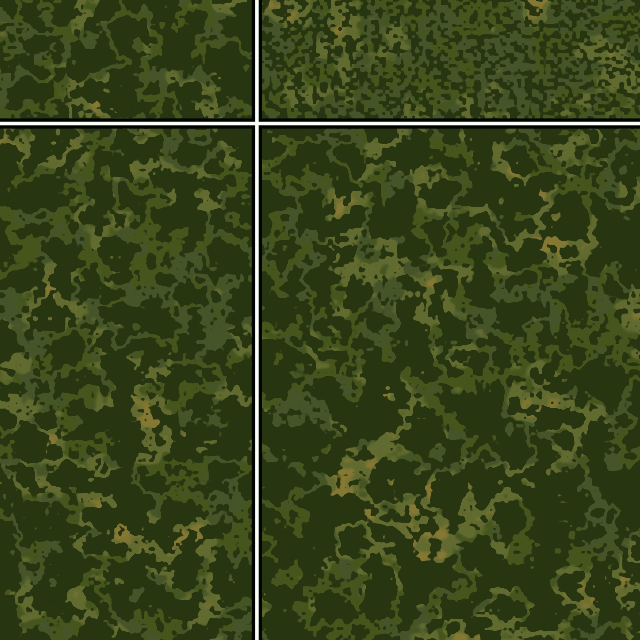
A WebGL 1 fragment shader for this pattern:

```glsl
precision highp float;
// Mottled green ground cut into four panels by white rules with black borders.
// Ragged patches are the narrow bands around the mid level of a fractal noise;
// the upper right panel uses a single fine grain instead of patches.

uniform vec2 u_resolution;

const vec2 CROSSING = vec2(0.4014, 0.807);
const float RULE_HALF = 0.0028;
const float BORDER_HALF = 0.0080;

const vec3 DARK_GREEN = vec3(0.155, 0.208, 0.066);
const vec3 MOSS = vec3(0.27, 0.335, 0.11);
const vec3 GREY_MOSS = vec3(0.27, 0.33, 0.16);
const vec3 OLIVE = vec3(0.38, 0.415, 0.185);
const vec3 OCHRE = vec3(0.52, 0.47, 0.20);
const vec3 INK = vec3(0.01, 0.02, 0.01);
const vec3 PAPER = vec3(0.98, 1.0, 0.97);

float hash(vec2 p) {
  return fract(sin(dot(p, vec2(127.1, 311.7))) * 43758.5453);
}

float valueNoise(vec2 p) {
  vec2 cell = floor(p);
  vec2 f = fract(p);
  f = f * f * (3.0 - 2.0 * f);
  float low = mix(hash(cell), hash(cell + vec2(1.0, 0.0)), f.x);
  float high = mix(hash(cell + vec2(0.0, 1.0)), hash(cell + 1.0), f.x);
  return mix(low, high, f.y);
}

// Four octaves, normalised to 0..1 around 0.5
float fractalNoise(vec2 p, float gain) {
  float sum = 0.0;
  float total = 0.0;
  float weight = 1.0;
  for (int i = 0; i < 4; i++) {
    sum += weight * valueNoise(p);
    total += weight;
    weight *= gain;
    p = p * 2.03 + vec2(17.3, 9.1);
  }
  return sum / total;
}

// Coverage of ragged, branching patches
float patchMask(vec2 p) {
  float level = abs(fractalNoise(p * 20.0, 0.64) - 0.5);
  return 1.0 - smoothstep(0.050, 0.070, level);
}

// Coverage of the fine speckle
float grainMask(vec2 p) {
  return smoothstep(0.38, 0.52, valueNoise(p * 175.0));
}

// Green of the lit areas, from moss through olive to rare ochre
vec3 foliageColor(vec2 p, float tone) {
  float grey = smoothstep(0.46, 0.56, fractalNoise(p * 26.0 + 31.0, 0.6));
  vec3 color = mix(MOSS, GREY_MOSS, grey);
  color = mix(color, OLIVE, smoothstep(0.53, 0.60, tone));
  return mix(color, OCHRE, smoothstep(0.67, 0.78, tone));
}

// Antialiased strip of the given half width
float strip(float dist, float halfWidth, float pixel) {
  return 1.0 - smoothstep(halfWidth - 0.6 * pixel, halfWidth + 0.6 * pixel, dist);
}

void main() {
  vec2 uv = gl_FragCoord.xy / u_resolution;
  float pixel = 1.0 / min(u_resolution.x, u_resolution.y);

  // Choose the texture by panel
  float finePanel = step(CROSSING.x, uv.x) * step(CROSSING.y, uv.y);
  float mask = mix(patchMask(uv), grainMask(uv), finePanel);
  float tone = fractalNoise(uv * 13.0 + 53.0, 0.62) - 0.03 * finePanel;
  vec3 color = mix(DARK_GREEN, foliageColor(uv, tone), mask);

  // Crossing rules: black borders first, white cores on top
  vec2 offset = abs(uv - CROSSING);
  float nearest = min(offset.x, offset.y);
  color = mix(color, INK, strip(nearest, BORDER_HALF, pixel));
  color = mix(color, PAPER, strip(nearest, RULE_HALF, pixel));

  gl_FragColor = vec4(color, 1.0);
}
```
